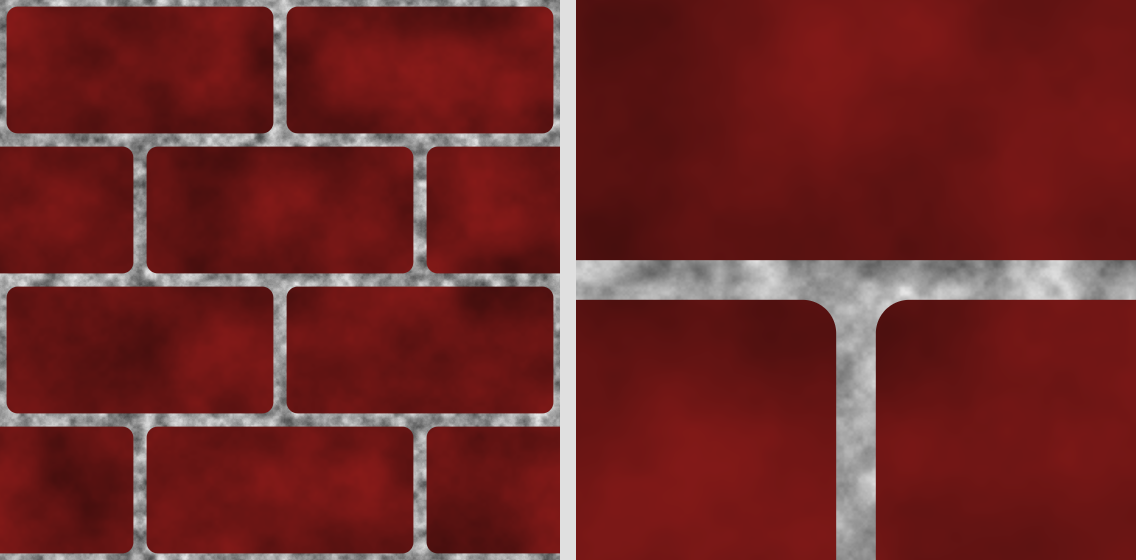
Left, the full canvas; right, a detail of the centre.
Reproduce this pattern procedurally as a Shadertoy shader.

```glsl
#define BRICKS vec2(2.0, 4.0)      // bricks across, courses down
#define JOINT 0.0236               // mortar width
#define CORNER 0.020               // brick corner radius
#define BRICK_DARK vec3(0.215, 0.046, 0.044)
#define BRICK_LIGHT vec3(0.585, 0.112, 0.106)
#define MORTAR_DARK vec3(0.20)
#define MORTAR_LIGHT vec3(1.00)
#define BRICK_GRAIN 8.0            // noise cells across the canvas
#define MORTAR_GRAIN 45.0
#define OCTAVES 5

float hash(vec2 p) {
    vec3 q = fract(p.xyx * 0.1031);
    q += dot(q, q.yzx + 33.33);
    return fract((q.x + q.y) * q.z);
}

// Value noise that wraps after a whole number of cells
float wrapNoise(vec2 p, float period, float seed) {
    vec2 cell = floor(p);
    vec2 f = p - cell;
    vec2 w = f * f * f * (f * (f * 6.0 - 15.0) + 10.0);
    vec2 lo = mod(cell, period) + seed;
    vec2 hi = mod(cell + 1.0, period) + seed;
    return mix(mix(hash(lo), hash(vec2(hi.x, lo.y)), w.x),
               mix(hash(vec2(lo.x, hi.y)), hash(hi), w.x), w.y);
}

float wrapFbm(vec2 uv, float period, float seed) {
    float sum = 0.0, total = 0.0, amplitude = 0.5;
    for (int i = 0; i < OCTAVES; i++) {
        // Shift each octave so the lattices do not line up
        vec2 shift = vec2(0.37, 0.61) * float(i);
        sum += amplitude * wrapNoise(uv * period + shift, period, seed);
        total += amplitude;
        amplitude *= 0.5;
        period *= 2.0;
        seed += 17.0;
    }
    return sum / total;
}

float roundedBox(vec2 p, vec2 halfSize, float radius) {
    vec2 q = abs(p) - halfSize + radius;
    return length(max(q, 0.0)) + min(max(q.x, q.y), 0.0) - radius;
}

// Signed distance to the nearest brick in running bond
float brickDistance(vec2 uv) {
    vec2 grid = uv * BRICKS;
    float course = floor(grid.y);
    grid.x += 0.5 * mod(course + 1.0, 2.0);
    vec2 local = (fract(grid) - 0.5) / BRICKS;
    return roundedBox(local, 0.5 / BRICKS - 0.5 * JOINT, CORNER);
}

void mainImage(out vec4 fragColor, in vec2 fragCoord) {
    vec2 uv = fragCoord / iResolution.xy;
    float pixel = 1.0 / min(iResolution.x, iResolution.y);

    // Mottled clay and speckled mortar
    vec3 brick = mix(BRICK_DARK, BRICK_LIGHT, wrapFbm(uv, BRICK_GRAIN, 5.0));
    vec3 mortar = mix(MORTAR_DARK, MORTAR_LIGHT, wrapFbm(uv, MORTAR_GRAIN, 91.0));

    float coverage = clamp(0.5 - brickDistance(uv) / pixel, 0.0, 1.0);
    fragColor = vec4(mix(mortar, brick, coverage), 1.0);
}
```
